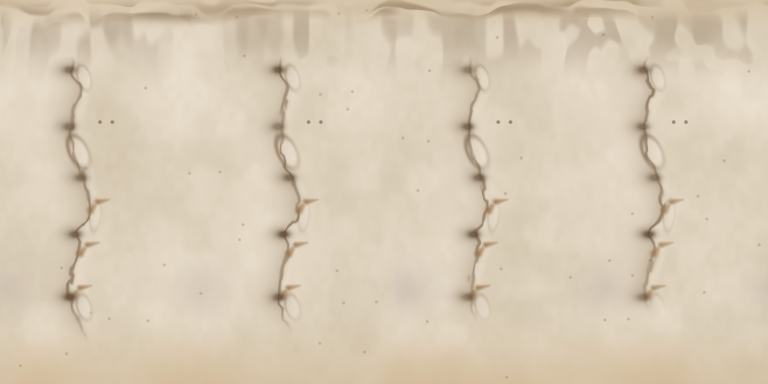
Give the GLSL for this texture, as a WebGL 1 fragment shader.

```glsl
precision highp float;
// Pale weathered hide: four upright puckered seams, unevenly spaced, one row.
// Each seam is a sine path with knots, barbs and flaps; smoothed cellular
// noise mottles the skin and stains the worn top and bottom edges.
uniform vec2 u_resolution;

#define SEAMS 4
#define KNOTS 5
#define BARBS 3
#define LINE_WIDTH 0.0075
#define SEAM_DARK 0.52
#define KNOT_DARK 0.78
#define MOTTLE 1.5
#define EDGE_WEAR 0.75
#define WRINKLES 0.30

const vec3 LIGHT = vec3(0.91, 0.865, 0.795);
const vec3 SHADE = vec3(0.825, 0.77, 0.675);
const vec3 TAN   = vec3(0.81, 0.71, 0.57);
const vec3 MAUVE = vec3(0.76, 0.70, 0.66);
const vec3 RUST  = vec3(0.60, 0.45, 0.30);
const vec3 BROWN = vec3(0.50, 0.41, 0.31);
const vec3 DARK  = vec3(0.36, 0.28, 0.20);

vec3 hash3(vec2 c) {
  vec3 a = fract(vec3(c.xyx) * vec3(0.1031, 0.1030, 0.0973));
  a += dot(a, a.yxz + 33.33);
  return fract((a.xxy + a.yzz) * a.zyx);
}

// Cellular noise wrapping in x: blended value, nearest distance, nearest id.
vec3 cells(vec2 p, float period) {
  vec2 base = floor(p);
  float sum = 0.0, weight = 0.0, nearest = 9.0, id = 0.0;
  for (int j = -1; j <= 1; j++)
    for (int i = -1; i <= 1; i++) {
      vec2 c = base + vec2(float(i), float(j));
      vec3 h = hash3(vec2(mod(c.x, period), c.y + 17.0));
      float d = length(c + 0.15 + 0.7 * h.xy - p);
      float w = exp(-6.0 * d * d);
      sum += w * h.z;
      weight += w;
      if (d < nearest) { nearest = d; id = h.z; }
    }
  return vec3(sum / weight, nearest, id);
}

float blob(vec2 d, vec2 r) { d /= r; return exp(-dot(d, d)); }

// Tapered soft stroke from a to b.
float stroke(vec2 p, vec2 a, vec2 b, float w) {
  vec2 ab = b - a;
  float h = clamp(dot(p - a, ab) / dot(ab, ab), 0.0, 1.0);
  return (1.0 - 0.6 * h) * (1.0 - smoothstep(0.0, w * (1.2 - 0.7 * h), length(p - a - ab * h)));
}

// Sideways wander of a seam at depth v.
float seamPath(float v) {
  return 0.005 + 0.0235 * sin(15.07 * (v - 0.443))
       - 0.040 * (1.0 - smoothstep(0.175, 0.240, v))
       - 0.022 * blob(vec2(v - 0.607, 0.0), vec2(0.022));
}

// Raised lobe of skin with a shaded rim.
vec3 flap(vec3 col, vec2 d, vec2 r, float tilt, float rim) {
  float c = cos(tilt), s = sin(tilt);
  float e = length(vec2(c * d.x - s * d.y, s * d.x + c * d.y) / r);
  col = mix(col, LIGHT * (0.97 + 2.0 * d.x), 0.7 * (1.0 - smoothstep(0.6, 1.0, e)));
  float side = 0.65 - 0.35 * clamp(d.x / r.x, -1.0, 1.0);
  return mix(col, BROWN, rim * side * exp(-24.0 * (e - 1.0) * (e - 1.0)));
}

void main() {
  vec2 uv = gl_FragCoord.xy / u_resolution;
  vec2 p = vec2(2.0 * uv.x, 1.0 - uv.y); // depth runs downward
  float v = p.y;

  // Mottled skin
  float broad = cells(p * 5.0, 10.0).x;
  float mid = cells(p * 14.0 + vec2(0.0, 5.0), 28.0).x;
  float fine = cells(p * vec2(55.0, 38.0), 110.0).x;
  float tone = 0.55 + MOTTLE * (0.32 * (broad - 0.5) + 0.22 * (mid - 0.5) + 0.12 * (fine - 0.5));

  // Nearest seam, and the soft relief each seam leaves around it
  float u = 9.0, id = 0.0, bruise = 0.0;
  for (int i = 0; i < SEAMS; i++) {
    float k = float(i), turn = 6.28319 * k / float(SEAMS);
    float x = 0.222 + 2.0 * k / float(SEAMS) + 0.0245 * sin(turn) - 0.0185 * cos(turn);
    float d = mod(p.x - x + 0.8, 2.0) - 0.8;
    if (abs(d) < abs(u)) { u = d; id = k; }
    tone += 0.26 * blob(vec2(d - 0.25, v - 0.22), vec2(0.12, 0.11));
    tone += 0.22 * blob(vec2(d + 0.08, v - 0.50), vec2(0.06, 0.28));
    tone -= 0.16 * blob(vec2(d - 0.09, v - 0.45), vec2(0.07, 0.32));
    bruise += blob(vec2(d - 0.325, v - 0.755), vec2(0.065, 0.06));
  }
  vec3 col = mix(SHADE, LIGHT, clamp(tone, -0.3, 1.1));
  col = mix(col, MAUVE, bruise * (0.15 + 0.45 * mid));
  col = mix(col, TAN, smoothstep(0.82, 1.02, v) * (0.35 + 0.5 * broad));

  // Scattered pores
  vec3 pore = cells(p * 15.0 + vec2(0.0, 40.0), 30.0);
  col = mix(col, RUST, 0.35 * step(0.86, pore.z) * (1.0 - smoothstep(0.02, 0.09, pore.y)));

  // Wrinkles and the worn top edge
  float crease = cells(vec2(p.x * 26.0 + 0.0, v * 8.0 + 3.0 * broad), 52.0).x;
  float upper = smoothstep(0.01, 0.06, v) * (1.0 - smoothstep(0.08, 0.22, v));
  col = mix(col, BROWN, WRINKLES * upper * smoothstep(0.45, 0.85, crease));
  float streak = cells(vec2(p.x * 6.0, v * 45.0 + 2.0 * mid), 12.0).x;
  float band = blob(vec2(v - 0.012 - 0.025 * broad, 0.0), vec2(0.022));
  col = mix(col, BROWN, EDGE_WEAR * band * smoothstep(0.32, 0.85, streak));
  col = mix(col, TAN, 0.4 * (1.0 - smoothstep(0.0, 0.09, v)));

  // Seam crease: shadow on its left, thin lit lip on its right
  float vary = hash3(vec2(id, 7.0)).x;
  float seamEnd = 0.90 - 0.025 * id;
  float span = smoothstep(0.14, 0.19, v) * (1.0 - smoothstep(seamEnd - 0.09, seamEnd, v));
  float w = u - seamPath(v) + 0.012 * (fine - 0.5) + 0.010 * (mid - 0.5);
  float shadow = w < 0.0 ? exp(w / 0.026) : exp(-w / 0.006);
  col = mix(col, BROWN, span * shadow * (0.26 + 0.12 * vary));
  col = mix(col, LIGHT, 0.5 * span * blob(vec2(w - 0.018, 0.0), vec2(0.010)));

  // Flaps gathered along the seam
  col = flap(col, vec2(u - 0.016, v - 0.203), vec2(0.017, 0.034), 0.3, 0.30);
  col = flap(col, vec2(u - 0.002, v - 0.396), vec2(0.024, 0.046), 0.45, 0.60);
  col = flap(col, vec2(u - 0.045, v - 0.560), vec2(0.014, 0.042), -0.1, 0.18);
  col = flap(col, vec2(u - 0.016, v - 0.800), vec2(0.018, 0.035), 0.3, 0.32 * span);
  float thread = 1.0 - smoothstep(0.15 * LINE_WIDTH, LINE_WIDTH, abs(w));
  col = mix(col, BROWN, SEAM_DARK * span * thread * (0.55 + 0.8 * mid));

  // Rusty barbs sweeping up to the right
  for (int i = 0; i < BARBS; i++) {
    float y = 0.548 + 0.112 * float(i);
    vec2 root = vec2(seamPath(y) + 0.004, y);
    vec2 elbow = root + vec2(0.018, -0.022);
    float barb = max(stroke(vec2(u, v), root, elbow, 0.014),
                     stroke(vec2(u, v), elbow, elbow + vec2(0.030, -0.006), 0.011));
    col = mix(col, RUST, barb * (0.85 - 0.2 * vary));
  }

  // Dark knots
  for (int i = 0; i < KNOTS; i++) {
    float k = float(i);
    float y = 0.182 + 0.148 * k - 0.018 * max(0.0, sin(1.0472 * (k - 1.0)));
    vec2 d = vec2(u - seamPath(y) + 0.004, v - y);
    float knot = blob(d, vec2(0.016, 0.010)) + 0.3 * blob(d + vec2(0.012, 0.0), vec2(0.030, 0.022));
    col = mix(col, DARK, min(knot, 1.0) * KNOT_DARK * (0.6 + 0.5 * mid));
  }

  // Paired pinholes beside the seam
  float pin = length(vec2(abs(u - 0.073) - 0.016, v - 0.318));
  col = mix(col, BROWN, 0.75 * (1.0 - smoothstep(0.002, 0.007, pin)));

  gl_FragColor = vec4(clamp(col, 0.0, 1.0), 1.0);
}
```
